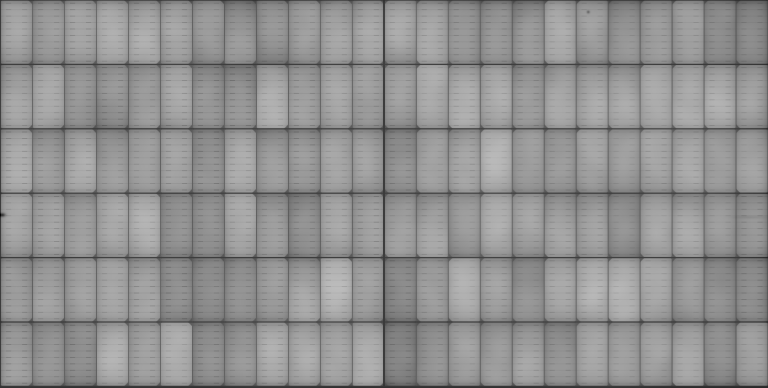
This pattern is drawn by a WebGL 2 fragment shader. Its source:

```glsl
#version 300 es
precision highp float;
// Grey solar panel: 24 x 6 half-cut cells with clipped corners, faint busbars and uneven glow.

uniform vec2 u_resolution;
out vec4 fragColor;

const vec2 GRID = vec2(24.0, 6.0);
const vec2 MARGIN = vec2(0.02, 0.05);
const float STRING_COLUMNS = 6.0;
const float BUSBARS = 10.0;
const float DASHES = 2.0;
const float FACE_TONE = 0.622;
const float COLUMN_GAP_TONE = 0.37;
const float ROW_GAP_TONE = 0.25;
const float CORNER_TONE = 0.33;
const float SEAM_TONE = 0.24;

float hash(vec2 p) {
    p = fract(p * vec2(0.1031, 0.1137));
    p += dot(p, p.yx + 33.33);
    return fract((p.x + p.y) * p.x * 17.0);
}

vec2 gradientAt(vec2 lattice) {
    float angle = 6.28318 * hash(lattice + 7.0);
    return vec2(cos(angle), sin(angle));
}

float gradientNoise(vec2 p) {
    vec2 i = floor(p), f = fract(p);
    vec2 s = f * f * (3.0 - 2.0 * f);
    vec2 e = vec2(1.0, 0.0);
    float a = dot(gradientAt(i), f);
    float b = dot(gradientAt(i + e.xy), f - e.xy);
    float c = dot(gradientAt(i + e.yx), f - e.yx);
    float d = dot(gradientAt(i + e.xx), f - e.xx);
    return mix(mix(a, b, s.x), mix(c, d, s.x), s.y);
}

// Box-filtered coverage of a line; stays faithful below one pixel.
float lineCoverage(float d, float halfWidth, float px) {
    return (clamp(d + 0.5 * px, -halfWidth, halfWidth)
          - clamp(d - 0.5 * px, -halfWidth, halfWidth)) / px;
}

// Signed distance to a 45 degree cut across the corners of a box.
float cornerCut(vec2 p, vec2 halfSize, float leg) {
    p = abs(p);
    return (p.x + p.y - halfSize.x - halfSize.y + leg) * 0.7071;
}

// Average brightness of one cell, darker where the middle strings begin.
float cellTone(vec2 id) {
    float stringStart = 1.0 - step(0.5, mod(id.x, STRING_COLUMNS));
    float middle = step(5.5, id.x) * step(id.x, 12.5);
    float spread = hash(id + 3.0) + hash(id + 41.0) - 1.0;
    return FACE_TONE + 0.075 * spread - 0.06 * stringStart * middle;
}

// Soft shading inside a cell: dim rim, slow drift and faint mottling.
float cellShade(vec2 p, vec2 halfSize, vec2 id) {
    vec2 rim = max(halfSize - abs(p), 0.0);
    float dimRim = 0.09 * exp(-rim.x / 0.11) + 0.11 * exp(-rim.y / 0.15);
    float lift = 0.04 * p.y * (hash(id + 19.0) * 2.0 - 1.3);
    float tilt = 0.06 * p.x * (hash(id + 73.0) - 0.3);
    float glow = 0.05 * exp(-2.5 * dot(p, p)) * hash(id + 57.0);
    float mottle = 0.025 * gradientNoise(p * 1.8 + id * 9.0);
    return lift + tilt + glow + mottle - dimRim;
}

// Hairline horizontal busbars carrying short darker dashes.
float busbars(vec2 p, float cellHeight, float px) {
    float pitch = cellHeight / BUSBARS;
    float y = (fract(p.y / pitch) - 0.5) * pitch;
    float x = (fract(p.x * DASHES) - 0.5) / DASHES;
    float dash = lineCoverage(x, 0.08, px);
    return lineCoverage(y, 0.014, px) * (0.35 + 0.65 * dash);
}

float spot(vec2 p, vec2 radius) {
    return exp(-dot(p / radius, p / radius));
}

void main() {
    // One unit is the width of a cell; a thin frame lies left and below.
    float px = GRID.x / u_resolution.x;
    vec2 panel = vec2(GRID.x, u_resolution.y * px);
    vec2 pos = gl_FragCoord.xy * px;
    vec2 cell = (panel - MARGIN) / GRID;
    vec2 halfCell = 0.5 * cell;
    vec2 gridPos = pos - MARGIN;
    vec2 id = max(floor(gridPos / cell), 0.0);
    vec2 p = gridPos - (id + 0.5) * cell;

    // Cell face
    float tone = cellTone(id) + cellShade(p, halfCell, id);
    float leftHalf = 1.0 - step(0.5 * GRID.x, id.x);
    float contrast = mix(0.05, 0.07, leftHalf) + 0.05 * hash(id + 29.0);
    tone -= contrast * busbars(p, cell.y, px);

    // Clipped corners, larger on one side of each half cell
    float side = mix(-1.0, 1.0, leftHalf);
    float leg = mix(0.05, 0.14, step(0.0, p.x * side));
    float cut = smoothstep(-0.8 * px, 0.8 * px, cornerCut(p, halfCell, leg));
    tone = mix(tone, CORNER_TONE, 0.85 * cut);

    // Gaps between cells, with a darker seam at the centre
    vec2 edge = halfCell - abs(p);
    tone = mix(tone, COLUMN_GAP_TONE, lineCoverage(edge.x, 0.013, px));
    tone = mix(tone, ROW_GAP_TONE, lineCoverage(edge.y, 0.019, px));
    float seam = pos.x - 0.5 * panel.x;
    tone = mix(tone, SEAM_TONE, lineCoverage(seam, 0.032, px));
    float frame = max(-gridPos.x, -gridPos.y);
    tone = mix(tone, ROW_GAP_TONE, smoothstep(-0.5 * px, 0.5 * px, frame));

    // Broad drift, vignette and isolated blemishes
    vec2 uv = pos / panel;
    vec2 border = min(pos, panel - pos);
    tone += 0.05 * gradientNoise(pos * 0.3 + 5.0);
    tone -= 0.06 * exp(-min(border.x, border.y) / 0.10);
    tone -= 0.04 * smoothstep(0.9, 1.0, uv.x);
    tone -= 0.35 * spot(pos - panel * vec2(0.003, 0.446), vec2(0.10, 0.06));
    tone -= 0.20 * spot(pos - panel * vec2(0.766, 0.969), vec2(0.05));
    tone -= 0.05 * spot(pos - panel * vec2(0.976, 0.44), vec2(0.5, 0.05));

    fragColor = vec4(vec3(clamp(tone, 0.0, 1.0)), 1.0);
}
```
